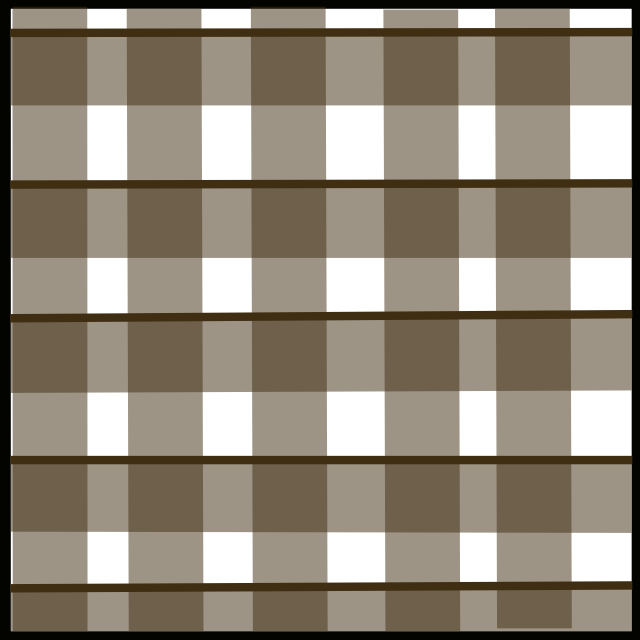
Give the GLSL for this pattern, as a three.js fragment shader.

```glsl
varying vec2 vUv;

const vec3 PAPER = vec3(1.0);
const vec3 INK = vec3(0.25, 0.18, 0.07);
const vec3 BORDER = vec3(0.01, 0.01, 0.0);
const float STRIPE_ALPHA = 0.51;

const vec2 FRAME_MIN = vec2(0.0169, 0.0137);
const vec2 FRAME_MAX = vec2(0.9870, 0.9863);

const int COLUMNS = 5;
const float COLUMN_START = 0.0195;
const float COLUMN_PITCH = 0.1887;
const float COLUMN_WIDTH = 0.1168;
const float COLUMN_LEAN = 0.0033;

const int ROWS = 5;
const float ROW_START = 0.9492;
const float ROW_PITCH = 0.21655;
const float LINE_WIDTH = 0.0132;
const float LINE_OVERHANG = 0.0010;

// Per-repeat variation: first four values, then the fifth
float pick(float i, vec4 firstFour, float fifth) {
  vec4 chosen = vec4(equal(vec4(i), vec4(0.0, 1.0, 2.0, 3.0)));
  return dot(chosen, firstFour) + step(3.5, i) * fifth;
}

// Antialiased coverage of the interval from lo to hi
float span(float x, float lo, float hi, float aa) {
  return clamp((x - lo) / aa + 0.5, 0.0, 1.0)
       * clamp((hi - x) / aa + 0.5, 0.0, 1.0);
}

// Vertical stripe, leaning slightly, with an uneven head and foot
float columnMask(vec2 p, float i, vec2 aa) {
  float jitter = pick(i, vec4(0.0, -0.0103, -0.0050, 0.0134), -0.0009);
  float lean = COLUMN_LEAN * pick(i, vec4(0.15, 1.0, 1.0, 1.0), 1.0);
  float left = COLUMN_START + i * COLUMN_PITCH + jitter + lean * (1.0 - p.y);
  float head = pick(i, vec4(0.9896, 0.9863, 0.9896, 0.9850), 0.9863);
  float foot = pick(i, vec4(FRAME_MIN.y), 0.0182);
  return span(p.x, left, left + COLUMN_WIDTH, aa.x)
       * span(p.y, foot, head, aa.y);
}

// Height of a row's dark line, which tilts about the centre
float lineHeight(vec2 p, float i) {
  float jitter = pick(i, vec4(0.0, -0.0201, -0.0102, -0.0184), 0.0);
  float tilt = pick(i, vec4(0.0013, 0.0020, 0.0066, 0.0), 0.0046);
  return ROW_START - i * ROW_PITCH + jitter + tilt * (p.x - 0.5);
}

// Horizontal stripe hanging below its line
float rowMask(vec2 p, float i, vec2 aa) {
  float bottom = pick(i, vec4(0.8353, 0.5970, 0.3880, 0.1683), 0.0);
  float tilt = pick(i, vec4(0.0, 0.0, 0.0040, -0.0020), 0.0);
  bottom = max(bottom + tilt * (p.x - 0.5), FRAME_MIN.y);
  return span(p.y, bottom, lineHeight(p, i), aa.y)
       * span(p.x, FRAME_MIN.x, FRAME_MAX.x, aa.x);
}

float lineMask(vec2 p, float i, vec2 aa) {
  float y = lineHeight(p, i);
  return span(p.y, y - 0.5 * LINE_WIDTH, y + 0.5 * LINE_WIDTH, aa.y)
       * span(p.x, FRAME_MIN.x - LINE_OVERHANG, FRAME_MAX.x + LINE_OVERHANG, aa.x);
}

void main() {
  vec2 p = vUv;
  vec2 aa = max(fwidth(p), vec2(0.00001));

  // Paper inside the border
  float inside = span(p.x, FRAME_MIN.x, FRAME_MAX.x, aa.x)
               * span(p.y, FRAME_MIN.y, FRAME_MAX.y, aa.y);
  vec3 color = mix(BORDER, PAPER, inside);

  // Translucent stripes darken where they cross
  for (int i = 0; i < COLUMNS; i++) {
    color = mix(color, INK, STRIPE_ALPHA * columnMask(p, float(i), aa));
  }
  for (int i = 0; i < ROWS; i++) {
    color = mix(color, INK, STRIPE_ALPHA * rowMask(p, float(i), aa));
  }

  // Opaque lines on top
  for (int i = 0; i < ROWS; i++) {
    color = mix(color, INK, lineMask(p, float(i), aa));
  }

  gl_FragColor = vec4(color, 1.0);
}
```
